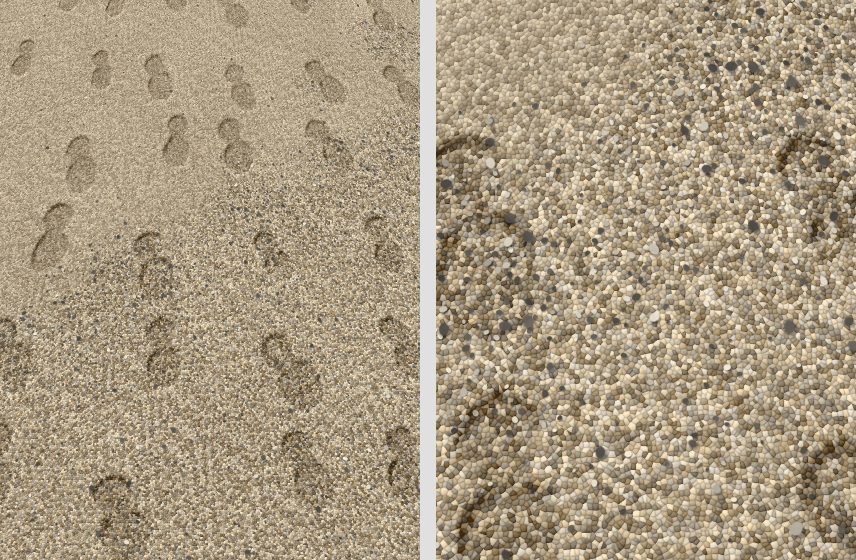
Left: the whole. Right: its middle third, enlarged.
This texture is drawn by a Shadertoy shader. Its source:

```glsl
// Beach sand seen at a slant: fine sand above, coarse grains and a gravel band below,
// crossed by shallow footprints. Grains are Voronoi cells on a receding ground plane,
// prints are pairs of blended ellipses in jittered cells, lit from the upper left.

#define HORIZON 1.65        // height at which the ground would vanish
#define GRAIN_SCALE 400.0   // sand grains per ground unit
#define PRINT_CELL 0.168    // spacing of footprints
#define PRINT_HALF 0.053    // half length of a footprint
#define PRINT_SHARE 0.88    // share of cells that hold a print
#define BASE_TONE 0.80
#define GRAIN_CONTRAST 1.05
#define SHADOW_SAND vec3(0.41, 0.345, 0.25)
#define LIGHT_SAND vec3(0.83, 0.77, 0.665)
#define DARK_STONE vec3(0.34, 0.33, 0.31)
#define PALE_STONE vec3(0.86, 0.83, 0.77)

float hash(vec2 p) { return fract(sin(dot(p, vec2(127.1, 311.7))) * 43758.5453); }

vec2 hash2(vec2 p) { return vec2(hash(p), hash(p + 17.3)); }

mat2 rotation(float a) { return mat2(cos(a), sin(a), -sin(a), cos(a)); }

float noise(vec2 p) {
    vec2 i = floor(p), f = fract(p);
    f = f * f * (3.0 - 2.0 * f);
    return mix(mix(hash(i), hash(i + vec2(1, 0)), f.x),
               mix(hash(i + vec2(0, 1)), hash(i + vec2(1, 1)), f.x), f.y);
}

float fbm(vec2 p) {
    return 0.55 * noise(p) + 0.3 * noise(p * 2.1 + 5.2) + 0.15 * noise(p * 4.3 + 9.7);
}

// Canvas to ground: features shrink evenly toward the horizon
vec2 toGround(vec2 p) {
    float h = HORIZON - p.y;
    return vec2((p.x - 0.375) / h, -log(h));
}

// Depth of the footprints, with a faint raised rim
float printDepth(vec2 g) {
    g += 0.005 * (vec2(noise(g * 50.0), noise(g * 50.0 + 31.0)) - 0.5);
    vec2 home = floor(g / PRINT_CELL);
    float depth = 0.0;
    for (int j = -1; j <= 1; j++)
    for (int i = -1; i <= 1; i++) {
        vec2 cell = home + vec2(i, j);
        if (hash(cell + 3.7) > PRINT_SHARE) continue;
        vec2 centre = (cell + 0.5 + 0.42 * (hash2(cell) - 0.5)) * PRINT_CELL;
        vec2 q = rotation(0.8 * (hash(cell + 8.1) - 0.62)) * (g - centre);
        q /= PRINT_HALF * mix(0.8, 1.1, hash(cell + 5.5));
        float ball = (length((q - vec2(0.05, -0.40)) / vec2(0.48, 0.60)) - 1.0) * 0.5;
        float heel = (length((q - vec2(-0.05, 0.56)) / vec2(0.40, 0.42)) - 1.0) * 0.4;
        float k = clamp(0.5 + 0.5 * (heel - ball) / 0.22, 0.0, 1.0);
        float d = mix(heel, ball, k) - 0.22 * k * (1.0 - k);
        float strength = mix(0.65, 1.0, hash(cell + 2.9)) * mix(0.8, 1.0, k);
        depth += strength * (smoothstep(0.05, -0.08, d) - 0.15 * exp(-90.0 * (d - 0.14) * (d - 0.14)));
    }
    return depth;
}

// Sand grains: random tone per cell, rounded shading, dark crevices between cells
vec3 sandColor(vec2 g, float coarse, float shade) {
    vec2 p = g * GRAIN_SCALE, home = floor(p), nearest = home, towards = vec2(0.0);
    float f1 = 9.0, f2 = 9.0;
    for (int j = -1; j <= 1; j++)
    for (int i = -1; i <= 1; i++) {
        vec2 cell = home + vec2(i, j);
        vec2 offset = p - cell - hash2(cell);
        float d = length(offset);
        if (d < f1) { f2 = f1; f1 = d; nearest = cell; towards = offset; }
        else f2 = min(f2, d);
    }
    float crevice = 1.0 - smoothstep(0.0, 0.45, f2 - f1);
    float spread = GRAIN_CONTRAST * mix(0.62, 1.0, coarse);
    float tone = BASE_TONE + shade + spread * (hash(nearest + 0.5) - 0.5);
    tone += 0.4 * dot(towards, vec2(-0.5, 0.8)) - crevice * mix(0.22, 0.34, coarse);
    vec3 color = mix(SHADOW_SAND, LIGHT_SAND, clamp(tone, -0.45, 1.35));
    float warmth = 0.06 * (hash(nearest + 6.3) - 0.5) * (0.4 + coarse);
    return color + warmth * vec3(0.6, 0.0, -1.0);
}

// Scattered pebbles in two sizes, each with a shadow on its lower right
vec3 addPebbles(vec3 color, vec2 g, float amount, float shade) {
    for (int k = 0; k < 2; k++) {
        float layer = float(k);
        vec2 p = rotation(0.5 + layer) * g * mix(165.0, 92.0, layer);
        vec2 cell = floor(p) + 40.0 * layer;
        float present = step(hash(cell + 1.9), amount * mix(1.0, 0.6, layer));
        vec2 q = fract(p) - 0.5 - 0.3 * (hash2(cell) - 0.5);
        vec2 fall = rotation(0.5 + layer) * vec2(0.06, -0.09);
        float radius = mix(0.15, 0.32, hash(cell + 7.7));
        float shadow = smoothstep(0.08, -0.08, length(q - fall) - radius);
        q = rotation(6.3 * hash(cell + 4.4)) * q * vec2(1.0, 1.3);
        float cover = smoothstep(0.05, -0.05, length(q) - radius);
        vec3 stone = mix(DARK_STONE, PALE_STONE, step(0.6, hash(cell + 2.2)));
        stone *= 0.8 + 0.4 * hash(cell + 9.1) + 0.3 * shade;
        color = mix(color * (1.0 - 0.3 * shadow * present), stone, cover * present * 0.92);
    }
    return color;
}

void mainImage(out vec4 fragColor, in vec2 fragCoord) {
    vec2 p = fragCoord / iResolution.y;
    vec2 ground = toGround(p);

    // Zones: coarse sand under a slanted border, gravel along it and at upper right
    float border = p.y - 0.44 - 0.53 * p.x + 0.12 * (fbm(p * 9.0) - 0.5);
    float coarse = smoothstep(0.05, -0.08, border);
    float clumps = smoothstep(0.32, 0.66, fbm(p * 16.0 + 3.0));
    float band = coarse * smoothstep(-0.24, -0.03, border) * mix(0.3, 1.0, clumps);
    float patches = smoothstep(0.36, 0.58, p.x) * smoothstep(0.70, 0.82, p.y)
                  * smoothstep(0.46, 0.64, fbm(p * vec2(9.0, 14.0) + 7.0));
    float gravel = 0.01 + 0.07 * coarse + 0.46 * band + 0.32 * patches;
    coarse = max(coarse, 0.7 * patches);

    // Relief: steep walls and hollows darken, most of all below the upper left edge
    float depth = printDepth(ground);
    float slope = depth - printDepth(ground + vec2(-0.0025, 0.0045));
    float wall = max(depth * (1.0 - depth), 0.0);
    float shade = -0.75 * max(slope, 0.0) + 0.2 * max(-slope, 0.0) - 0.17 * depth - 0.45 * wall;
    shade += 0.14 * (fbm(ground * 14.0) - 0.5) + 0.08 * (p.y - 0.5) - 0.04 * band;

    // Four samples per pixel keep the distant grains smooth
    vec3 color = vec3(0.0);
    for (int s = 0; s < 4; s++) {
        vec2 offset = vec2(s % 2, s / 2) * 0.5 - 0.25;
        vec2 g = toGround((fragCoord + offset) / iResolution.y);
        color += 0.25 * addPebbles(sandColor(g, coarse, shade), g, gravel, shade);
    }
    fragColor = vec4(clamp(color, 0.0, 1.0), 1.0);
}
```
